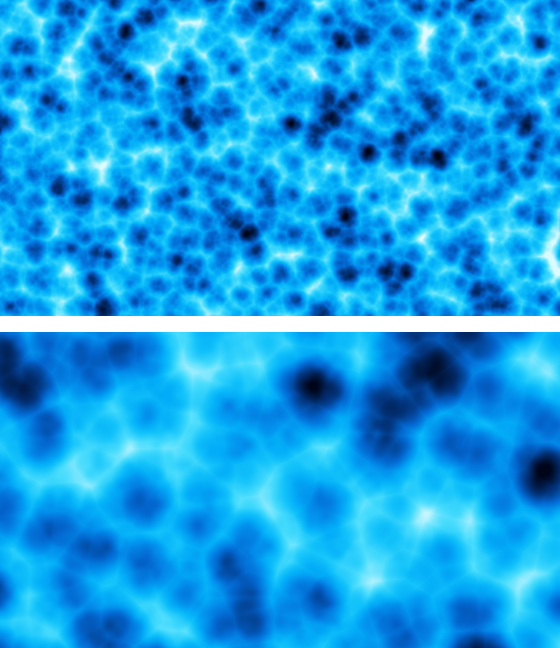
Top, the full canvas; bottom, a detail of the centre.
This texture is drawn by a Shadertoy shader. Its source:

```glsl
#define COARSE_CELLS 5.0    // cells per canvas height in the first layer
#define CELL_RATIO 1.8      // growth of cell count per layer
#define DEPTH_SPREAD 0.4    // variation of depth between cells
#define FIELD_MEAN 0.62
#define FIELD_SPREAD 0.255
#define GRAIN_SCALE 95.0
#define GRAIN_AMOUNT 0.35

const int LAYERS = 4;
const float LAYER_WEIGHT[4] = float[4](0.6, 0.8, 1.0, 0.35);

// Colour ramp: tone positions and the colours found there
const int STOPS = 8;
const float TONE[8] = float[8](-3.2, -2.05, -1.15, -0.51, 0.03, 0.61, 1.4, 2.7);
const vec3 RAMP[8] = vec3[8](
    vec3(0.00, 0.02, 0.10), vec3(0.01, 0.20, 0.48),
    vec3(0.01, 0.40, 0.81), vec3(0.01, 0.55, 0.92),
    vec3(0.01, 0.67, 0.97), vec3(0.07, 0.76, 0.98),
    vec3(0.28, 0.86, 0.99), vec3(0.85, 0.98, 1.00));

vec3 hash3(vec2 p) {
    vec3 q = fract(p.xyx * vec3(0.1031, 0.1030, 0.0973));
    q += dot(q, q.yxz + 33.33);
    return fract((q.xxy + q.yzz) * q.zyx);
}

float valueNoise(vec2 p) {
    vec2 cell = floor(p);
    vec2 f = fract(p);
    f = f * f * (3.0 - 2.0 * f);
    float low = mix(hash3(cell).x, hash3(cell + vec2(1, 0)).x, f.x);
    float high = mix(hash3(cell + vec2(0, 1)).x, hash3(cell + vec2(1, 1)).x, f.x);
    return mix(low, high, f.y);
}

// Rounded bowls of varied depth that meet in bright creases
float cellBowls(vec2 p) {
    vec2 cell = floor(p);
    float nearest = 4.0;
    for (int y = -1; y <= 1; y++) {
        for (int x = -1; x <= 1; x++) {
            vec2 neighbour = cell + vec2(x, y);
            vec3 seed = hash3(neighbour);
            vec2 toSeed = neighbour + seed.xy - p;
            nearest = min(nearest, dot(toSeed, toSeed) + DEPTH_SPREAD * seed.z);
        }
    }
    return sqrt(nearest);
}

// Weighted layers of cells, centred on zero with unit spread
float cellField(vec2 p) {
    const mat2 TURN = mat2(0.8, 0.6, -0.6, 0.8);
    float total = 0.0;
    float scale = COARSE_CELLS;
    for (int i = 0; i < LAYERS; i++) {
        vec2 offset = vec2(37.0, 71.0) * float(i + 1);
        total += LAYER_WEIGHT[i] * (cellBowls(p * scale + offset) - FIELD_MEAN);
        p = TURN * p;
        scale *= CELL_RATIO;
    }
    return total / FIELD_SPREAD;
}

vec3 rampColour(float tone) {
    vec3 colour = RAMP[0];
    for (int i = 1; i < STOPS; i++) {
        float blend = clamp((tone - TONE[i - 1]) / (TONE[i] - TONE[i - 1]), 0.0, 1.0);
        colour = mix(colour, RAMP[i], blend);
    }
    return colour;
}

void mainImage(out vec4 fragColor, in vec2 fragCoord) {
    vec2 uv = fragCoord / iResolution.y;
    float grain = valueNoise(uv * GRAIN_SCALE) - 0.5;
    float tone = cellField(uv) + GRAIN_AMOUNT * grain;
    fragColor = vec4(rampColour(tone), 1.0);
}
```
